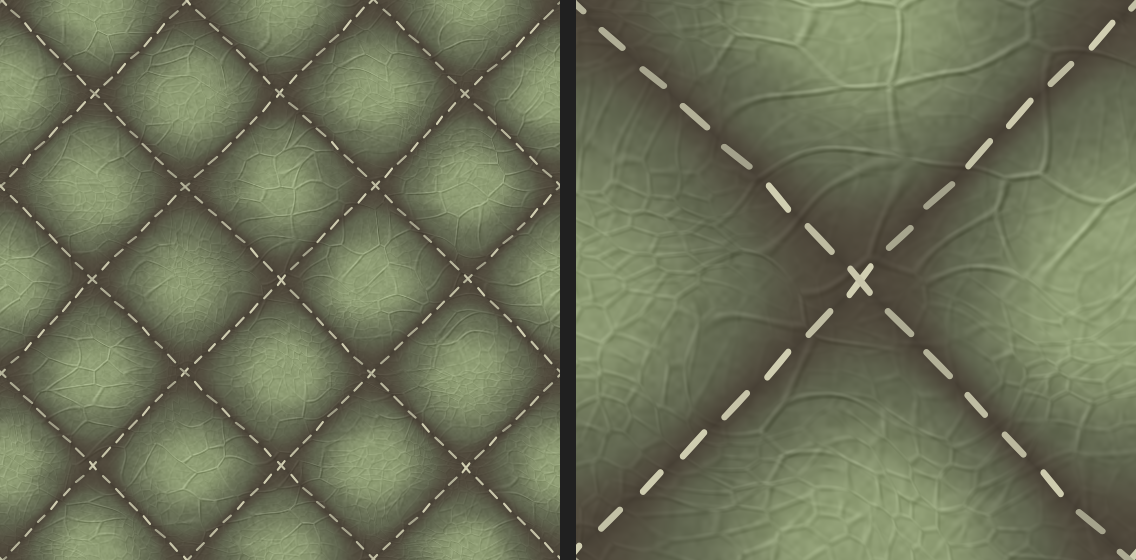
Left, the full canvas; right, a detail of the centre.
Write a WebGL 1 fragment shader that draws this pattern.

```glsl
precision highp float;

uniform vec2 u_resolution;

const float REPEATS = 3.0;            // quilt diamonds across and down
const float STITCHES = 7.0;           // stitches along one diamond side
const float STITCH_HALF_LENGTH = 0.27; // share of the stitch spacing
const float STITCH_HALF_WIDTH = 0.0085; // share of a diamond side
const float SEAM_WOBBLE = 0.008;
const float CREASE_STRENGTH = 0.10;
const float GRAIN_STRENGTH = 0.075;
const vec3 SEAM_COLOR = vec3(0.315, 0.285, 0.235);
const vec3 SHADE_COLOR = vec3(0.37, 0.39, 0.305);
const vec3 PAD_COLOR = vec3(0.56, 0.615, 0.455);
const vec3 THREAD_COLOR = vec3(0.80, 0.79, 0.68);

float hash(vec2 p) {
  return fract(sin(dot(p, vec2(127.1, 311.7))) * 43758.5453);
}

vec2 hash2(vec2 p) {
  return vec2(hash(p), hash(p + 71.3));
}

// Value noise that wraps after one canvas
float noise(vec2 uv, vec2 period) {
  vec2 p = uv * period;
  vec2 i = floor(p);
  vec2 f = fract(p);
  f = f * f * (3.0 - 2.0 * f);
  vec2 lo = mod(i, period);
  vec2 hi = mod(i + 1.0, period);
  return mix(mix(hash(lo), hash(vec2(hi.x, lo.y)), f.x),
             mix(hash(vec2(lo.x, hi.y)), hash(hi), f.x), f.y);
}

// Thin ridges along the borders of wrapping Voronoi cells
float ridges(vec2 uv, vec2 period, float width) {
  vec2 p = uv * period;
  vec2 cell = floor(p);
  float nearest = 8.0;
  float second = 8.0;
  for (int y = -1; y <= 1; y++) {
    for (int x = -1; x <= 1; x++) {
      vec2 c = cell + vec2(float(x), float(y));
      float d = length(c + hash2(mod(c, period)) - p);
      second = min(second, max(nearest, d));
      nearest = min(nearest, d);
    }
  }
  return 1.0 - smoothstep(0.0, width, second - nearest);
}

float creases(vec2 uv) {
  vec2 bend = vec2(noise(uv, vec2(14.0)), noise(uv + 0.37, vec2(14.0))) - 0.5;
  vec2 p = uv + 0.05 * bend;
  float coarse = ridges(p, vec2(17.0, 23.0), 0.10);
  float fine = ridges(p + 0.013 * bend.yx, vec2(46.0, 58.0), 0.22);
  float wear = smoothstep(0.25, 0.7, noise(uv, vec2(11.0)));
  return coarse * (0.25 + 0.75 * wear) + 0.45 * fine * (1.0 - 0.6 * wear);
}

// Coverage of the thread on the seam nearest to "across"; y holds its tone
vec2 stitch(float across, float along, float salt, float pixel) {
  float seam = floor(across + 0.5);
  float index = floor(along * STITCHES + 0.5);
  vec2 key = vec2(STITCHES * seam + index, STITCHES * seam - index);
  vec2 rnd = hash2(mod(key, 2.0 * REPEATS * STITCHES) + salt);
  float u = along * STITCHES - index;
  float v = across - seam + (rnd.x - 0.5) * 0.035 * u;
  float halfLength = STITCH_HALF_LENGTH * (0.85 + 0.3 * rnd.y);
  float d = length(vec2(max(abs(u) - halfLength, 0.0) / STITCHES, v));
  float taper = STITCH_HALF_WIDTH * (1.0 - 0.8 * u * u);
  float cover = 1.0 - smoothstep(taper - 0.6 * pixel, taper + 0.6 * pixel, d);
  return vec2(cover, 0.78 + 0.26 * rnd.x);
}

void main() {
  vec2 uv = gl_FragCoord.xy / u_resolution;
  float pixel = REPEATS * sqrt(2.0) / min(u_resolution.x, u_resolution.y);

  // Diagonal quilt coordinates: seams lie on whole numbers
  vec2 wobble = vec2(noise(uv, vec2(6.0)), noise(uv + 0.41, vec2(6.0))) - 0.5;
  vec2 p = uv + SEAM_WOBBLE * wobble;
  vec2 quilt = REPEATS * vec2(p.x + p.y, p.x - p.y);
  vec2 id = floor(quilt);
  vec2 local = quilt - id - 0.5;

  // Each pad has its own brightness and highlight position
  vec2 key = mod(vec2(id.x + id.y + 1.0, id.x - id.y), 2.0 * REPEATS);
  vec2 shift = (hash2(key + 5.0) - 0.5) * vec2(0.16, 0.12);
  vec2 offset = 0.5 * vec2(local.x + local.y, local.x - local.y) - shift;
  float glow = exp(-12.0 * dot(offset, offset));
  vec2 arch = cos(3.14159265 * local);
  float bulge = arch.x * arch.y * (0.68 + 0.38 * glow);
  bulge *= 0.86 + 0.26 * hash(key + 17.0);

  // Soft mottling and sideways folds
  float mottle = noise(uv, vec2(9.0, 13.0)) + noise(uv, vec2(14.0, 34.0)) - 1.0;
  bulge += 0.17 * mottle * smoothstep(0.0, 0.4, bulge);
  vec3 color = mix(SEAM_COLOR, SHADE_COLOR, smoothstep(-0.02, 0.24, bulge));
  color = mix(color, PAD_COLOR, smoothstep(0.08, 1.0, bulge));

  // Embossed creases and fine leather grain
  float relief = creases(uv) - 0.85 * creases(uv + vec2(-0.0018, 0.0024));
  float grain = 0.6 * noise(uv, vec2(256.0)) + 0.4 * noise(uv, vec2(120.0)) - 0.5;
  float surface = 0.35 + 0.65 * smoothstep(0.0, 0.5, bulge);
  color += (CREASE_STRENGTH * relief + GRAIN_STRENGTH * grain) * surface;

  // Groove and thread
  vec2 gap = 0.5 - abs(local);
  color *= 1.0 - 0.12 * exp(-45.0 * min(gap.x, gap.y));
  vec2 rising = stitch(quilt.y, quilt.x, 0.0, pixel);
  vec2 falling = stitch(quilt.x, quilt.y, 53.0, pixel);
  color = mix(color, THREAD_COLOR * rising.y, rising.x);
  color = mix(color, THREAD_COLOR * falling.y, falling.x);

  gl_FragColor = vec4(clamp(color, 0.0, 1.0), 1.0);
}
```
